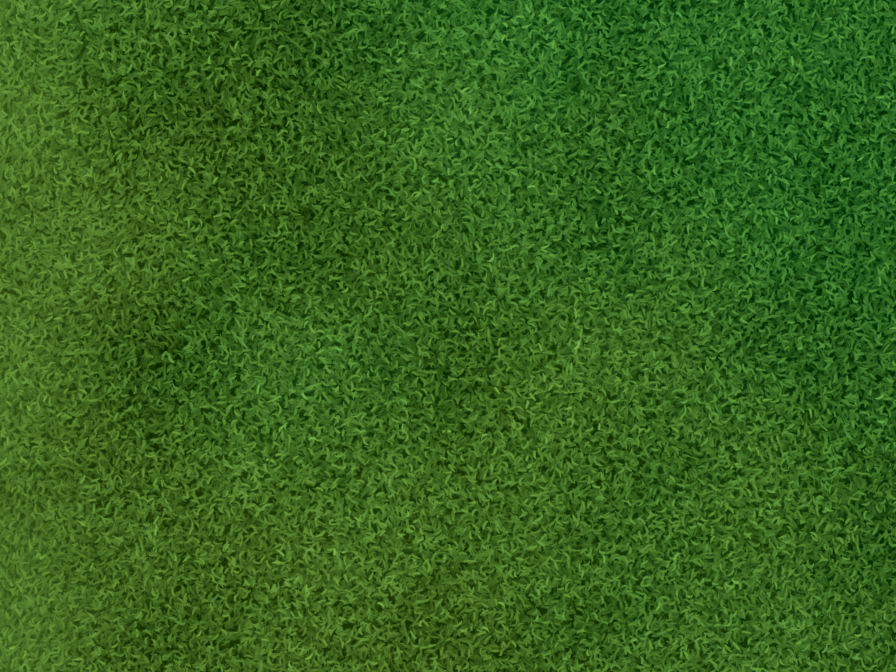
Reproduce this texture procedurally as a WebGL 1 fragment shader.

```glsl
precision highp float;
uniform vec2 u_resolution;

#define DENSITY 68.0       // blade cells per canvas height
#define LAYERS 7
#define HALF_LENGTH 0.72   // blade size, in cells
#define HALF_WIDTH 0.15
#define SOFTNESS 0.15
#define BEND 0.28
#define TONE_SPREAD 0.72
#define PATCH_CONTRAST 0.42

const vec3 SHADE_GREEN = vec3(0.12, 0.27, 0.05);
const vec3 TIP_GREEN = vec3(0.39, 0.60, 0.24);
const vec3 COOL_SHIFT = vec3(-0.075, 0.012, 0.018);

vec4 hash4(vec2 p) {
  vec4 h = fract(p.xyxy * vec4(0.1031, 0.1030, 0.0973, 0.1099));
  h += dot(h, h.wzxy + 33.33);
  return fract((h.xxyz + h.yzzw) * h.zywx);
}

float valueNoise(vec2 p) {
  vec2 cell = floor(p);
  vec2 f = fract(p);
  f = f * f * (3.0 - 2.0 * f);
  float low = mix(hash4(cell).x, hash4(cell + vec2(1.0, 0.0)).x, f.x);
  float high = mix(hash4(cell + vec2(0.0, 1.0)).x, hash4(cell + 1.0).x, f.x);
  return mix(low, high, f.y);
}

float fbm(vec2 p) {
  float sum = 0.0;
  float weight = 0.5;
  for (int i = 0; i < 4; i++) {
    sum += weight * valueNoise(p);
    p = p * 2.03 + vec2(11.7, 5.3);
    weight *= 0.5;
  }
  return sum / 0.9375;
}

// Returns coverage, position along the blade and position across it
vec3 blade(vec2 offset, float angle, float size, float bend) {
  float c = cos(angle);
  float s = sin(angle);
  vec2 q = vec2(c * offset.x + s * offset.y, c * offset.y - s * offset.x);
  float along = q.x / (HALF_LENGTH * size);
  float across = q.y + bend * (along * along - 0.4);
  float width = HALF_WIDTH * (1.0 - 0.7 * smoothstep(-0.2, 1.0, along));
  float body = 1.0 - smoothstep(-SOFTNESS, SOFTNESS, abs(across) - width);
  float ends = 1.0 - smoothstep(0.7, 1.0, abs(along));
  return vec3(body * ends, along, across / HALF_WIDTH);
}

// Stacks layers of blades, from shaded roots up to lit tips
float grassTone(vec2 p, float lean) {
  float tone = -0.22;
  for (int layer = 0; layer < LAYERS; layer++) {
    float level = float(layer);
    float height = (level + 1.0) / float(LAYERS);
    vec2 q = p * DENSITY * (1.0 + 0.03 * level) + level * vec2(17.37, 29.71);
    vec2 home = floor(q);
    for (int y = -1; y <= 1; y++) {
      for (int x = -1; x <= 1; x++) {
        vec2 cell = home + vec2(float(x), float(y));
        vec4 place = hash4(cell + level * 41.0);
        vec4 look = hash4(cell + level * 53.0 + 107.0);
        float angle = mix(6.2832 * place.z, 0.1 + 1.1 * place.z, lean);
        float size = mix(0.65, 1.0, place.w);
        vec3 b = blade(q - cell - place.xy, angle, size, BEND * (look.y - 0.5) * 2.0);
        float lit = 0.62 * height + TONE_SPREAD * (look.x - 0.5);
        lit += 0.14 * b.y + 0.06 * clamp(b.z, -1.0, 1.0);
        lit += 0.35 * smoothstep(0.9, 1.0, look.z) * height;
        tone = mix(tone, lit, b.x);
      }
    }
  }
  return tone;
}

void main() {
  vec2 p = gl_FragCoord.xy / u_resolution.y;
  vec2 uv = gl_FragCoord.xy / u_resolution;

  // Worn, brushed strip along the left side
  float ragged = 0.12 * (fbm(p * 6.0 + 20.0) - 0.5);
  float strip = 1.0 - smoothstep(0.0, 0.2, uv.x + ragged);
  float tone = grassTone(p, 0.75 * strip);
  tone = mix(tone, 0.48, 0.35 * strip * (1.0 - 0.5 * uv.y));

  // Broad light and dark patches
  float patches = fbm(p * 4.5 + 3.0) - 0.5;
  tone += PATCH_CONTRAST * patches + 0.16 * strip;
  tone = clamp(tone, -0.35, 1.35);

  // Cooler green toward the upper right, yellower at the left
  float drift = 0.5 * (fbm(p * 2.5 + 50.0) - 0.5);
  float cool = smoothstep(0.25, 1.0, 0.55 * uv.x + 0.5 * uv.y + drift);
  vec3 color = mix(SHADE_GREEN, TIP_GREEN, tone);
  color += COOL_SHIFT * (cool - 0.35);
  gl_FragColor = vec4(clamp(color, 0.0, 1.0), 1.0);
}
```
